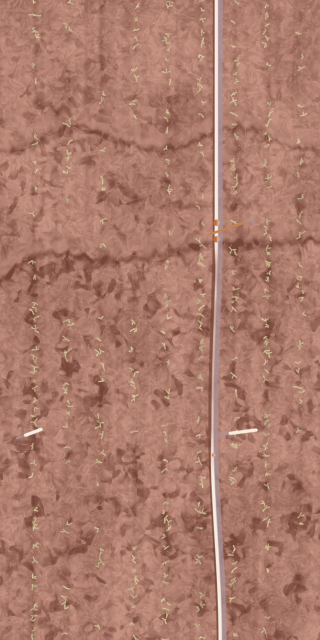
Give the GLSL for this texture, as a Shadertoy shader.

```glsl
#define SOIL_LIGHT vec3(0.745, 0.545, 0.482)
#define SOIL_DARK vec3(0.46, 0.27, 0.22)
#define LEAF vec3(0.80, 0.77, 0.58)
#define STRAW vec3(0.84, 0.67, 0.55)
#define PIPE_WHITE vec3(0.97, 0.93, 0.88)
#define PIPE_SHADE vec3(0.66, 0.57, 0.60)
#define RUST vec3(0.76, 0.42, 0.23)
#define FIRST_ROW 0.104
#define ROW_GAP 0.104
#define PLANT_GAP 0.021
#define PIPE_RADIUS 0.0062

float hash(vec2 p) {
    vec3 q = fract(p.xyx * 0.1031);
    q += dot(q, q.yzx + 33.33);
    return fract((q.x + q.y) * q.z);
}

// Smooth cellular noise: random heights blended by distance to cell points
float blobs(vec2 p) {
    vec2 cell = floor(p);
    float total = 0.0, weight = 0.0;
    for (int j = -1; j <= 1; j++)
    for (int i = -1; i <= 1; i++) {
        vec2 c = cell + vec2(i, j);
        vec2 d = c + vec2(hash(c + 7.3), hash(c + 41.7)) - p;
        float w = exp(-6.0 * dot(d, d));
        total += w * hash(c + 93.1);
        weight += w;
    }
    return total / weight;
}

float segment(vec2 p, vec2 a, vec2 b) {
    vec2 d = b - a;
    return length(p - a - d * clamp(dot(p - a, d) / dot(d, d), 0.0, 1.0));
}

float cover(float d) {
    float edge = 0.8 / iResolution.x;
    return 1.0 - smoothstep(-edge, edge, d);
}

// Height above a jagged channel
float above(vec2 p, float y) {
    return p.y - y - 0.006 * sin(p.x * 70.0 + 3.0 * sin(p.x * 23.0 + y)) - 0.003 * sin(p.x * 170.0);
}

float crack(vec2 p, float y, vec2 span, float width) {
    float h = above(p, y) / (width * (0.5 + blobs(vec2(p.x * 16.0, y * 9.0))));
    return exp(-h * h) * smoothstep(span.x, span.x + 0.05, p.x) * (1.0 - smoothstep(span.y - 0.05, span.y, p.x));
}

float bank(vec2 p, float y) {
    float h = above(p, y);
    return smoothstep(0.0, 0.025, h) * (1.0 - smoothstep(0.03, 0.085, h));
}

vec3 soil(vec2 p, float rowOffset) {
    vec2 w = p + 0.006 * vec2(sin(p.y * 61.0 + 2.0 * sin(p.x * 47.0)), sin(p.x * 53.0 + 2.0 * sin(p.y * 39.0)));
    float clumps = blobs(w * vec2(30.0, 23.0)), crumbs = blobs(w * 64.0);
    float streak = blobs(vec2(p.x * 50.0, p.y * 2.5));
    float rough = 1.0 - 0.7 * smoothstep(1.0, 1.9, p.y + 0.5 * (p.x - 0.5));
    float dark = 0.19 + 0.28 * (blobs(w * 6.0) - 0.5) + 0.28 * (crumbs - 0.5);
    dark += 0.28 * (blobs(w * 150.0) - 0.5) + 0.24 * (streak - 0.5);
    dark += 0.45 * rough * smoothstep(0.52, 0.82, 0.6 * clumps + 0.4 * crumbs);
    dark += 0.30 * clumps * exp(-pow(abs(rowOffset) / 0.010, 2.0));

    // Wheel tread
    float tread = exp(-pow(abs(p.x - 0.375) / 0.035, 2.0)) * (1.0 - smoothstep(0.8, 1.1, p.y));
    dark += 0.07 * tread * sin(p.y * 200.0 + abs(p.x - 0.375) * 130.0 + 5.0 * clumps);

    // Eroded channels with smooth pale banks
    float upper = 1.565 - 0.035 * cos(p.x * 12.8);
    float lower = 1.175 + 0.075 * p.x + 0.03 * (1.0 - p.x) * sin(p.x * 11.4) - 0.06 * exp(-p.x * 15.0);
    dark = mix(dark, 0.13 + 0.3 * (crumbs - 0.5), 0.6 * max(bank(p, upper), bank(p, lower)));
    dark += 0.42 * crack(p, upper, vec2(-0.1, 1.1), 0.011);
    dark += 0.55 * crack(p, lower, vec2(-0.1, 1.1), 0.014);
    dark += 0.35 * crack(p, 0.965 + 0.05 * (p.x - 0.6), vec2(0.50, 0.80), 0.008);
    dark += 0.30 * crack(p, 1.36, vec2(0.46, 0.82), 0.012);
    dark += 0.40 * crack(p, 1.72 - 0.35 * p.x, vec2(0.08, 0.23), 0.011);
    return mix(SOIL_LIGHT, SOIL_DARK, clamp(dark, -0.1, 1.0));
}

// Broken lines of seedlings, each a few small leaves
float seedlings(float x, float y, float row) {
    float mask = 0.0, k = floor(y / PLANT_GAP);
    for (float j = -1.0; j <= 1.0; j++) {
        vec2 id = vec2(row * 17.0 + 5.0, k + j);
        float density = 0.30 + 0.25 * hash(vec2(row, 3.0)) + 0.9 * (blobs(id * vec2(1.0, 0.16)) - 0.5);
        if (hash(id) > density) continue;
        vec2 base = vec2(0.016 * (hash(id + 2.0) - 0.5), (k + j + hash(id + 4.0)) * PLANT_GAP);
        for (float leaf = 0.0; leaf < 3.0; leaf++) {
            float angle = 6.283 * hash(id + 11.0 + leaf * 3.7);
            vec2 tip = base + (0.004 + 0.009 * hash(id + 23.0 + leaf)) * vec2(cos(angle), sin(angle));
            mask = max(mask, cover(segment(vec2(x, y), base, tip) - 0.0019));
        }
    }
    return mask;
}

float strawFlecks(vec2 p) {
    vec2 id = floor(p * 45.0), q = fract(p * 45.0) - 0.5;
    float angle = 6.283 * hash(id);
    vec2 arm = 0.28 * hash(id + 5.0) * vec2(cos(angle), sin(angle));
    return step(0.72, hash(id + 9.0)) * cover((segment(q, -arm, arm) - 0.05) / 45.0);
}

void mainImage(out vec4 fragColor, in vec2 fragCoord) {
    vec2 p = fragCoord / iResolution.xy * vec2(1.0, 2.0);
    float x = p.x - 0.003 * p.y;
    float row = clamp(floor((x - FIRST_ROW) / ROW_GAP + 0.5), 0.0, 8.0);
    float rowOffset = x - FIRST_ROW - row * ROW_GAP;
    vec3 color = soil(p, rowOffset);
    color = mix(color, STRAW, 0.45 * strawFlecks(p));
    color = mix(color, LEAF * (0.88 + 0.24 * blobs(p * 90.0)), 0.9 * seedlings(rowOffset, p.y, row));

    // Pipe, partly buried in its middle stretch
    float bend = 0.677 - 0.014 * smoothstep(0.7, 1.3, 2.0 - p.y) + 0.026 * (1.0 - smoothstep(0.0, 0.65, p.y));
    float across = p.x - bend;
    float buried = smoothstep(0.5, 0.7, p.y) * (1.0 - smoothstep(1.15, 1.25, p.y));
    color = mix(color, PIPE_SHADE, 0.75 * cover(abs(across - 0.011) - 0.008));
    color = mix(color, SOIL_DARK, 0.75 * cover(abs(across + 0.004) - 0.008));
    vec3 pipe = mix(PIPE_WHITE, PIPE_SHADE, smoothstep(0.001, 0.008, across));
    float dirt = buried * (0.35 + 0.4 * blobs(vec2(3.0, p.y * 18.0)));
    color = mix(color, mix(pipe, SOIL_LIGHT, dirt), cover(abs(across - 0.002 * buried) - PIPE_RADIUS * (1.0 - 0.35 * buried)));

    // Rusty joints and the stakes
    float joints = min(length(vec2(across, p.y - 1.304)), length(vec2(across, p.y - 1.252))) - 0.010;
    joints = min(joints, length(vec2(across - 0.004, p.y - 0.578)) - 0.006);
    color = mix(color, mix(RUST, STRAW, smoothstep(-0.004, 0.006, across)), cover(joints));
    color = mix(color, PIPE_SHADE, cover(segment(p, vec2(0.74, 1.298), vec2(0.794, 1.315)) - 0.003));
    color = mix(color, mix(RUST, LEAF, 0.25), cover(segment(p, vec2(0.65, 1.266), vec2(0.765, 1.305)) - 0.0038));
    float stems = min(segment(p, vec2(0.052, 0.630), vec2(0.09, 0.643)), segment(p, vec2(0.68, 0.640), vec2(0.73, 0.647)));
    color = mix(color, PIPE_SHADE, cover(stems - 0.0025));
    float stakes = min(segment(p, vec2(0.08, 0.640), vec2(0.128, 0.658)), segment(p, vec2(0.72, 0.646), vec2(0.80, 0.656)));
    color = mix(color, PIPE_WHITE, cover(stakes - 0.0052));
    fragColor = vec4(color, 1.0);
}
```
